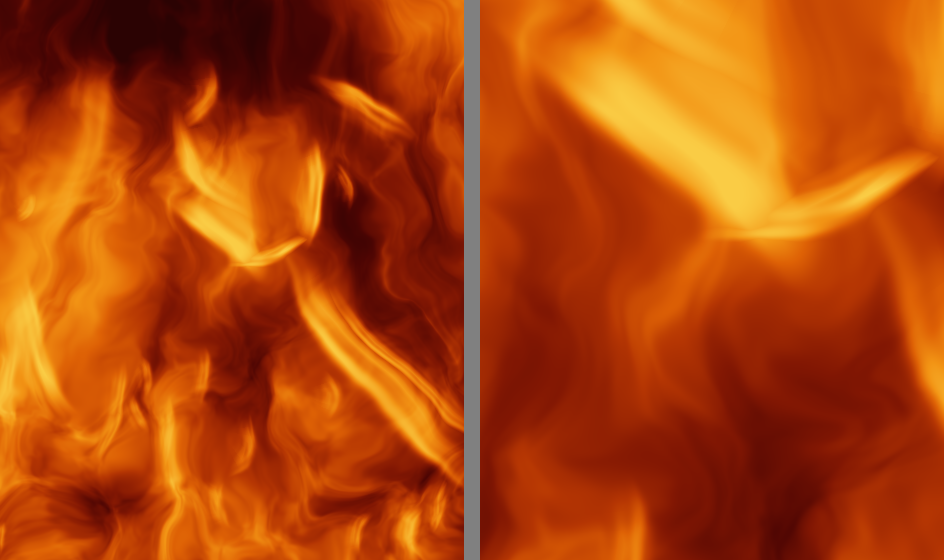
Left, the full canvas; right, a detail of the centre.
Give the GLSL for this texture, as a WebGL 2 fragment shader.

```glsl
#version 300 es
precision highp float;
uniform vec2 u_resolution;
out vec4 fragColor;

// Values to tune; lengths are in canvas heights
const float WARP_BROAD = 0.10, WARP_FINE = 0.035;
const float BILLOW_GAIN = 0.85, STREAK_GAIN = 0.75, FILAMENT_GAIN = 0.8;
const float FLAME_HEAT = 2.0;
const int LICKS = 16, SEGMENTS = 10;
const vec3 EMBER[7] = vec3[7](
    vec3(0.17, 0.01, 0.01), vec3(0.30, 0.02, 0.01), vec3(0.51, 0.09, 0.01), vec3(0.71, 0.21, 0.01),
    vec3(0.87, 0.38, 0.02), vec3(0.95, 0.58, 0.08), vec3(0.98, 0.80, 0.27));
const float EMBER_HEAT[7] = float[7](-2.4, -1.44, -0.6, 0.06, 0.67, 1.25, 1.95);

float hash(vec2 c) {
    vec3 q = fract(c.xyx * 0.1031);
    q += dot(q, q.yzx + 33.33);
    return fract((q.x + q.y) * q.z);
}

float corner(vec2 cell, vec2 offset) {
    float angle = 6.2832 * hash(cell);
    return dot(vec2(cos(angle), sin(angle)), offset);
}

float gradientNoise(vec2 p) {
    vec2 i = floor(p), f = p - i, e = vec2(0, 1);
    vec2 u = f * f * f * (f * (f * 6.0 - 15.0) + 10.0);
    return 1.4 * mix(mix(corner(i, f), corner(i + e.yx, f - e.yx), u.x),
                     mix(corner(i + e, f - e), corner(i + 1.0, f - 1.0), u.x), u.y);
}

float fbm(vec2 p, int octaves) {
    float sum = 0.0, gain = 1.0;
    for (int i = 0; i < octaves; i++) {
        sum += gain * gradientNoise(p);
        p = mat2(1.6, 1.2, -1.2, 1.6) * p + 7.3;
        gain *= 0.48;
    }
    return sum;
}

vec2 swirl(vec2 p) { return vec2(fbm(p, 3), fbm(p + 31.7, 3)); }

float blob(vec2 p, float x, float y, float rx, float ry) {
    vec2 d = (p - vec2(x, y)) / vec2(rx, ry);
    return exp(-dot(d, d));
}

// Curved sheet of flame: crisp on the right of its path, soft on the left
float tongue(vec2 p, vec2 a, vec2 b, vec2 c, float width) {
    float nearest = 10.0, along = 0.0, side = 1.0;
    vec2 from = a;
    for (int i = 1; i <= SEGMENTS; i++) {
        float t = float(i) / float(SEGMENTS);
        vec2 to = mix(mix(a, b, t), mix(b, c, t), t), seg = to - from, r = p - from;
        float h = clamp(dot(r, seg) / dot(seg, seg), 0.0, 1.0), d = length(r - h * seg);
        if (d < nearest) {
            nearest = d;
            along = (float(i) - 1.0 + h) / float(SEGMENTS);
            side = sign(seg.x * r.y - seg.y * r.x);
        }
        from = to;
    }
    float taper = smoothstep(0.0, 0.35, along) * smoothstep(1.0, 0.65, along);
    float d = nearest / (width * (0.35 + 0.65 * taper) * (side < 0.0 ? 0.45 : 1.5));
    float strand = gradientNoise(vec2(along * 3.0 + a.x * 40.0, side * nearest / width * 1.6));
    return taper * exp(-d * d) * clamp(0.85 + 0.5 * strand, 0.0, 1.0);
}

// Broad hot and dark regions
float regionHeat(vec2 p) {
    return 1.5 * blob(p, 0.03, 0.42, 0.17, 0.20) + 0.8 * blob(p, 0.13, 0.62, 0.12, 0.16)
        + 0.8 * blob(p, 0.27, 0.18, 0.24, 0.11) + 0.6 * blob(p, 0.40, 0.60, 0.13, 0.14)
        + 1.5 * blob(p, 0.82, 1.00, 0.18, 0.13) + 0.6 * blob(p, 0.45, 0.02, 0.35, 0.08)
        - 2.0 * blob(p, 0.30, 0.98, 0.34, 0.21) - 0.9 * blob(p, 0.66, 0.68, 0.11, 0.14)
        - 0.7 * blob(p, 0.80, 0.43, 0.16, 0.17) - 0.8 * blob(p, 0.41, 0.37, 0.13, 0.10)
        - 1.2 * blob(p, 0.20, 0.11, 0.07, 0.05) - 0.08;
}

float mainFlames(vec2 p) {
    float f = tongue(p, vec2(0.50, 0.60), vec2(0.55, 0.33), vec2(0.95, 0.06), 0.030);
    f = max(f, 0.8 * tongue(p, vec2(0.57, 0.53), vec2(0.65, 0.31), vec2(0.92, 0.18), 0.016));
    f = max(f, 0.9 * tongue(p, vec2(0.30, 0.83), vec2(0.30, 0.64), vec2(0.48, 0.61), 0.028));
    f = max(f, tongue(p, vec2(0.28, 0.65), vec2(0.41, 0.57), vec2(0.47, 0.50), 0.034));
    f = max(f, tongue(p, vec2(0.40, 0.52), vec2(0.48, 0.53), vec2(0.57, 0.59), 0.012));
    f = max(f, tongue(p, vec2(0.54, 0.54), vec2(0.60, 0.67), vec2(0.55, 0.76), 0.020));
    f = max(f, 0.6 * tongue(p, vec2(0.28, 0.75), vec2(0.41, 0.80), vec2(0.36, 0.90), 0.020));
    f = max(f, 0.8 * tongue(p, vec2(0.77, 0.73), vec2(0.67, 0.83), vec2(0.54, 0.87), 0.024));
    f = max(f, tongue(p, vec2(0.15, 0.27), vec2(0.06, 0.38), vec2(0.04, 0.53), 0.026));
    return max(f, 0.6 * tongue(p, vec2(0.05, 0.48), vec2(0.17, 0.70), vec2(0.21, 0.98), 0.045));
}

// Small scattered licks, mostly rising, denser near the base
float smallLicks(vec2 p) {
    float f = 0.0;
    for (int i = 0; i < LICKS; i++) {
        vec2 id = vec2(float(i) * 3.0 + 5.0, 11.0);
        vec2 root = vec2(0.85 * hash(id), 0.75 * pow(hash(id + 1.0), 2.0));
        vec2 rise = vec2(0.9 * hash(id + 2.0) - 0.45, 1.0) * mix(0.06, 0.15, hash(id + 4.0));
        vec2 bow = vec2(-rise.y, rise.x) * (hash(id + 6.0) - 0.5);
        if (distance(p, root + 0.5 * rise) < 0.2)
            f = max(f, 0.55 * tongue(p, root, root + 0.5 * rise + bow, root + rise, 0.013));
    }
    return f;
}

vec3 emberColour(float heat) {
    vec3 colour = EMBER[0];
    for (int i = 1; i < 7; i++) {
        float low = EMBER_HEAT[i - 1];
        colour = mix(colour, EMBER[i], clamp((heat - low) / (EMBER_HEAT[i] - low), 0.0, 1.0));
    }
    return colour;
}

void main() {
    vec2 p = gl_FragCoord.xy / u_resolution.y, broad = swirl(p * 3.0 + 4.0);
    vec2 q = p + WARP_BROAD * broad;
    q += WARP_FINE * swirl(q * 8.0);
    // Billows below, leaning streaks above
    float lean = mix(0.3, -0.4, smoothstep(0.0, 0.83, p.x)), height = smoothstep(0.15, 0.6, p.y);
    vec2 s = vec2(q.x - lean * (q.y - 0.5), q.y);
    float billow = fbm(q * mix(8.5, 5.0, height), 4), streak = fbm(s * vec2(10.0, 3.2) + 9.0, 4);
    float crease = gradientNoise(s * vec2(6.5, 3.0) + 21.0);
    float filament = pow(max(1.0 - sqrt(crease * crease + 0.0006), 0.0), 9.0);
    float heat = regionHeat(p + 0.03 * broad) + STREAK_GAIN * streak;
    heat += BILLOW_GAIN * mix(1.15, 0.75, height) * billow;
    heat += FILAMENT_GAIN * (filament - 0.25) * smoothstep(-0.3, 0.6, broad.x + 0.3 * billow);
    vec2 wavy = p + 0.018 * broad + 0.1 * (q - p);
    heat = mix(heat, max(heat, FLAME_HEAT), max(mainFlames(wavy), smallLicks(wavy)));
    fragColor = vec4(emberColour(heat), 1.0);
}
```
